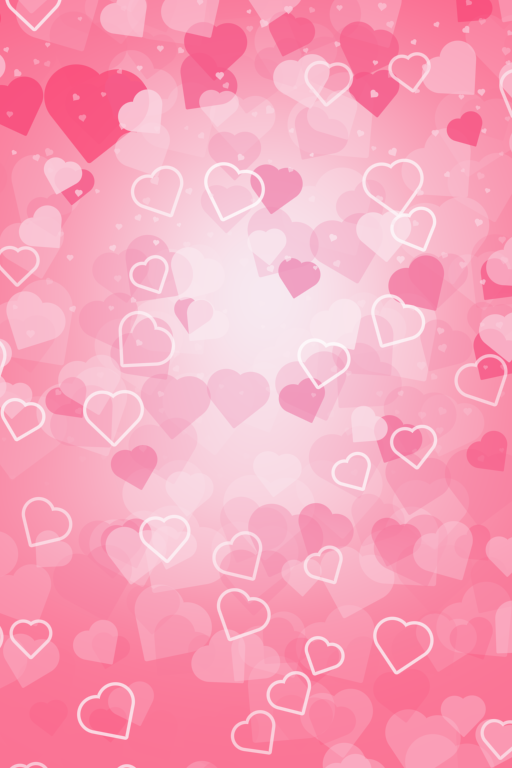
A WebGL 1 fragment shader for this background:

```glsl
precision highp float;
uniform vec2 u_resolution;

#define GLOW_CENTER vec2(0.52, 0.93)
#define GLOW_RADIUS vec2(0.50, 0.57)
#define ROSE vec3(0.98, 0.45, 0.58)
#define MIST vec3(0.97, 0.91, 0.94)
#define DEEP vec3(0.98, 0.26, 0.45)
#define ORCHID vec3(0.93, 0.56, 0.72)
#define BLUSH vec3(0.98, 0.76, 0.83)
#define PEARL vec3(0.98, 0.93, 0.95)
#define LINE_WIDTH 0.0032
#define MAX_TILT 0.75

vec3 hash3(vec2 cell, float seed) {
  vec3 q = vec3(dot(cell, vec2(127.1, 311.7)),
                dot(cell, vec2(269.5, 183.3)),
                dot(cell, vec2(419.2, 371.9)));
  return fract(sin(q + seed * 17.17) * 43758.5);
}

// Brightness of the central light and the faint pool below it
float glow(vec2 p) {
  vec2 d = (p - GLOW_CENTER) / GLOW_RADIUS;
  vec2 e = (p - vec2(0.42, 0.50)) / vec2(0.48, 0.20);
  return min(exp(-1.5 * dot(d, d)) + 0.30 * exp(-dot(e, e)), 1.0);
}

// Signed distance to a softly rounded heart of half width 1
float heart(vec2 p) {
  p = vec2(abs(p.x), p.y + 0.86) * 0.64;
  float d;
  if (p.x + p.y > 1.0) {
    d = length(p - vec2(0.25, 0.75)) - 0.3536;
  } else {
    vec2 a = p - vec2(0.0, 1.0);
    vec2 b = p - 0.5 * max(p.x + p.y, 0.0);
    d = sqrt(min(dot(a, a), dot(b, b))) * sign(p.x - p.y);
  }
  return (d - 0.035) / 0.64;
}

float heartAt(vec2 p, vec2 center, float size, float angle) {
  float c = cos(angle), s = sin(angle);
  return heart(mat2(c, -s, s, c) * (p - center) / size) * size;
}

float fill(float d) {
  float px = 0.8 / u_resolution.x;
  return 1.0 - smoothstep(-px, px, d);
}

// One heart per jittered cell, tinted by the light at its center
vec3 scatter(vec3 color, vec2 p, float cell, vec2 sizes, float chance,
             float seed, vec3 edgeTint, vec3 glowTint, vec2 alphas, float outline) {
  vec2 home = floor(p / cell);
  for (int j = -1; j <= 1; j++) {
    for (int i = -1; i <= 1; i++) {
      vec2 id = home + vec2(float(i), float(j));
      vec3 place = hash3(id, seed);
      vec3 look = hash3(id, seed + 5.3);
      vec2 center = (id + 0.15 + 0.7 * place.xy) * cell;
      float size = mix(sizes.x, sizes.y, look.x);
      float tilt = (place.z * 2.0 - 1.0) * MAX_TILT;
      float d = heartAt(p, center, size, tilt);
      d = mix(d, abs(d) - LINE_WIDTH, outline);
      vec3 tint = mix(edgeTint, glowTint, glow(center));
      float alpha = mix(alphas.x, alphas.y, look.y) * step(look.z, chance);
      color = mix(color, tint, fill(d) * alpha);
    }
  }
  return color;
}

void main() {
  vec2 p = gl_FragCoord.xy / u_resolution.x;
  float light = glow(p);
  float upper = smoothstep(0.38, 0.62, p.y);

  // Light falling off to rose borders
  vec3 color = mix(ROSE, MIST, light);
  color = mix(color, DEEP, 0.35 * smoothstep(1.25, 1.6, p.y) * (1.0 - light));

  // Broad translucent hearts
  color = scatter(color, p, 0.15, vec2(0.060, 0.095), 0.75, 1.0,
                  BLUSH, PEARL, vec2(0.15, 0.40), 0.0);
  color = scatter(color, p, 0.13, vec2(0.045, 0.080), 0.65, 2.0,
                  ROSE, ORCHID, vec2(0.15, 0.40), 0.0);

  // Large deep heart in the upper left
  color = mix(color, DEEP, 0.72 * fill(heartAt(p, vec2(0.185, 1.275), 0.103, -0.12)));

  // Vivid hearts, fainter toward the bottom
  color = scatter(color, p, 0.17, vec2(0.036, 0.062), 0.50, 3.0,
                  DEEP, ORCHID, vec2(0.50, 0.90) * mix(0.30, 1.0, upper), 0.0);

  // Pale hearts
  color = scatter(color, p, 0.155, vec2(0.038, 0.062), 0.55, 4.0,
                  BLUSH, PEARL, vec2(0.40, 0.85) * mix(0.65, 1.0, upper), 0.0);

  // Outlined hearts
  color = scatter(color, p, 0.18, vec2(0.036, 0.060), 0.58, 6.0,
                  PEARL, vec3(1.0), vec2(0.60, 0.85), 1.0);

  // Tiny confetti, mostly in the upper half
  color = scatter(color, p, 0.042, vec2(0.004, 0.009), 0.38, 7.0,
                  BLUSH, PEARL, vec2(0.30, 0.80) * smoothstep(0.45, 1.05, p.y), 0.0);

  gl_FragColor = vec4(color, 1.0);
}
```
